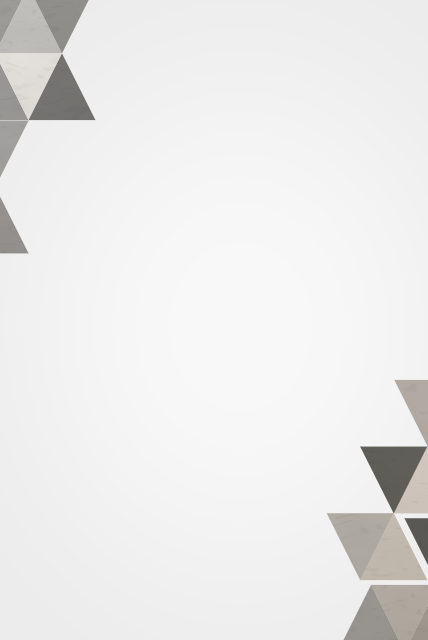
A WebGL 1 fragment shader for this background:

```glsl
precision highp float;
// Stone-textured triangles in two opposite corners over a soft pale vignette.
// Triangles one cell wide and high sit on three offset lattices; each is an
// antialiased distance shape tinted with streaky value noise.
uniform vec2 u_resolution;

const vec2 CANVAS_CELLS = vec2(6.4, 9.6);
const float UP = 1.0;
const float DOWN = -1.0;

float hash(vec2 p) {
  p = fract(p * vec2(0.1031, 0.1137));
  p += dot(p, p.yx + 33.33);
  return fract((p.x + p.y) * p.x * 17.0);
}

float valueNoise(vec2 p) {
  vec2 i = floor(p);
  vec2 f = fract(p);
  f = f * f * (3.0 - 2.0 * f);
  float low = mix(hash(i), hash(i + vec2(1.0, 0.0)), f.x);
  float high = mix(hash(i + vec2(0.0, 1.0)), hash(i + 1.0), f.x);
  return mix(low, high, f.y);
}

// Brightness offset: broad clouds with short, nearly horizontal veins.
float stoneGrain(vec2 p) {
  p += 20.0;
  float clouds = valueNoise(p * vec2(3.0, 6.0)) - 0.5;
  float veins = valueNoise(p * vec2(7.0, 22.0) + 3.0 * clouds);
  return 0.02 * clouds - 0.035 * smoothstep(0.68, 0.95, veins);
}

// Signed distance to a triangle of unit base and height, given its apex.
float triangleDistance(vec2 p, vec2 apex, float direction) {
  float depth = direction * (apex.y - p.y);
  float sides = (2.0 * abs(p.x - apex.x) - depth) / sqrt(5.0);
  return max(sides, depth - 1.0);
}

vec3 addTriangle(vec3 below, vec2 p, vec2 apex, float direction,
                 vec3 tint, float grain, float pixel) {
  float d = triangleDistance(p, apex, direction);
  float coverage = clamp(0.6 - d / pixel, 0.0, 1.0);
  float shade = 0.025 * (p.y - apex.y + 0.5 * direction);
  return mix(below, tint * (1.0 + grain + shade), coverage);
}

vec3 vignette(vec2 p) {
  float r = length((p - vec2(3.6, 4.7)) * vec2(1.0, 0.85));
  return vec3(mix(0.972, 0.925, smoothstep(0.6, 5.2, r)));
}

void main() {
  vec2 p = gl_FragCoord.xy / u_resolution * CANVAS_CELLS;
  float px = CANVAS_CELLS.x / u_resolution.x;
  float g = stoneGrain(p);
  vec3 c = vignette(p);

  // Upper left, neutral greys, from the top row down
  vec2 a = vec2(-0.075, 8.8);
  c = addTriangle(c, p, a, DOWN, vec3(0.61, 0.605, 0.59), g, px);
  c = addTriangle(c, p, a + vec2(1.0, 0.0), DOWN, vec3(0.56, 0.555, 0.54), g, px);
  c = addTriangle(c, p, a + vec2(0.5, 1.0), UP, vec3(0.745, 0.74, 0.725), g, px);
  c = addTriangle(c, p, a, UP, vec3(0.595, 0.59, 0.58), g, px);
  c = addTriangle(c, p, a + vec2(1.0, 0.0), UP, vec3(0.455, 0.45, 0.44), g, px);
  c = addTriangle(c, p, a + vec2(0.5, -1.0), DOWN, vec3(0.875, 0.865, 0.845), g, px);
  c = addTriangle(c, p, a + vec2(0.0, -2.01), DOWN, vec3(0.625, 0.62, 0.61), g, px);
  c = addTriangle(c, p, a + vec2(0.0, -2.0), UP, vec3(0.58, 0.57, 0.56), g, px);

  // Lower right, warm stone
  vec2 b = vec2(5.8875, 1.9);
  c = addTriangle(c, p, b + vec2(0.51, 1.0), DOWN, vec3(0.69, 0.66, 0.63), g, px);
  c = addTriangle(c, p, b + vec2(0.5, 1.0), UP, vec3(0.81, 0.77, 0.735), g, px);
  c = addTriangle(c, p, b, DOWN, vec3(0.37, 0.365, 0.345), g, px);
  c = addTriangle(c, p, b + vec2(-0.5, -1.0), DOWN, vec3(0.68, 0.66, 0.625), g, px);
  c = addTriangle(c, p, b, UP, vec3(0.755, 0.72, 0.68), g, px);

  // Bottom edge, shifted to leave a narrow pale channel
  vec2 e = vec2(6.05, -0.175);
  c = addTriangle(c, p, e + vec2(0.5, 1.0), DOWN, vec3(0.345, 0.34, 0.325), g, px);
  c = addTriangle(c, p, e + vec2(-0.5, 1.0), UP, vec3(0.59, 0.58, 0.56), g, px);
  c = addTriangle(c, p, e + vec2(0.5, 1.0), UP, vec3(0.62, 0.59, 0.55), g, px);
  c = addTriangle(c, p, e, DOWN, vec3(0.68, 0.655, 0.62), g, px);

  gl_FragColor = vec4(c, 1.0);
}
```
